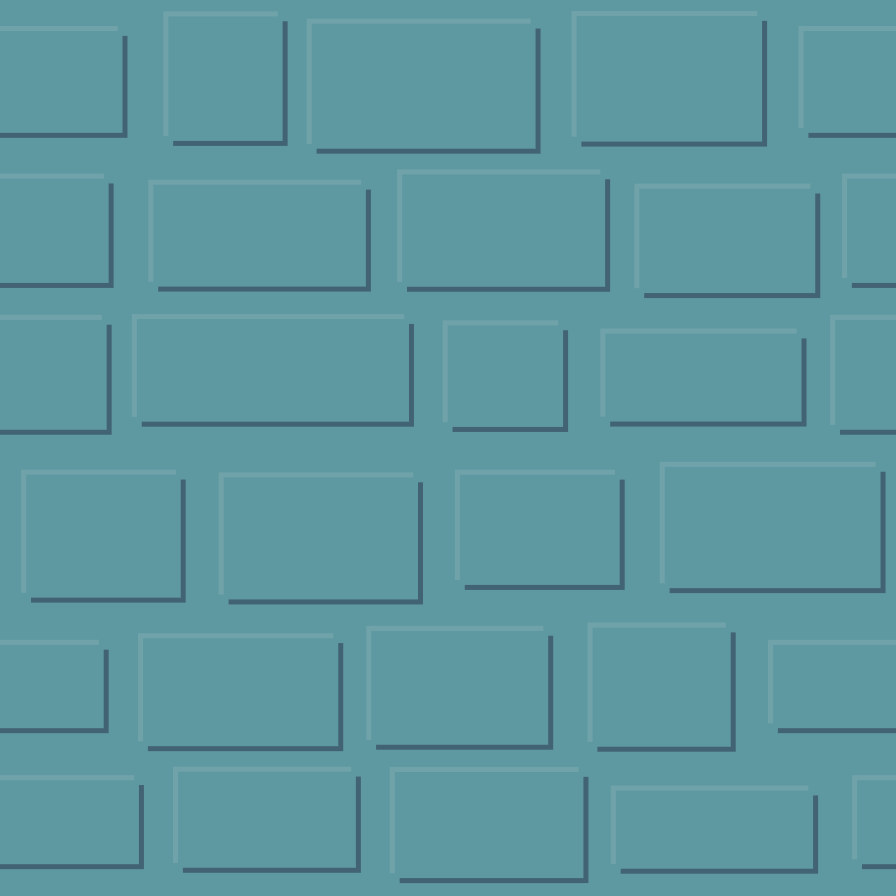
This pattern is drawn by a WebGL 1 fragment shader. Its source:

```glsl
precision highp float;

uniform vec2 u_resolution;

float hash(vec2 p) {
  return fract(sin(dot(p, vec2(127.1, 311.7))) * 4375.85);
}

// Joint between two rows; the canvas border itself stays straight
float rowJoint(float i) {
  float inside = step(0.5, mod(i, 6.0));
  return i + inside * 0.28 * (hash(vec2(mod(i, 6.0), 7.3)) - 0.5);
}

// Joint between two bricks of a row, repeating every four bricks
float brickJoint(float i, float row) {
  return i + 0.46 * (hash(vec2(mod(i, 4.0) + 11.0, row)) - 0.5);
}

// Antialiased coverage of an axis-aligned box
float box(vec2 p, vec2 low, vec2 high, float pixel) {
  vec2 cover = clamp((p - low) / pixel + 0.5, 0.0, 1.0)
             * clamp((high - p) / pixel + 0.5, 0.0, 1.0);
  return cover.x * cover.y;
}

void main() {
  float pixel = 1.0 / u_resolution.y;
  vec2 p = gl_FragCoord.xy * pixel;

  // Row and brick that hold this point
  float row = floor(p.y * 6.0 + 0.5);
  row -= step(p.y * 6.0, rowJoint(row));
  float shift = hash(vec2(row, 23.7));
  float x = p.x * 4.0 + shift;
  float column = floor(x + 0.5);
  column -= step(x, brickJoint(column, row));

  // Brick corners, each side drawn in by its own amount
  vec2 id = vec2(mod(column, 4.0), row);
  vec2 low = vec2((brickJoint(column, row) - shift) / 4.0, rowJoint(row) / 6.0);
  vec2 high = vec2((brickJoint(column + 1.0, row) - shift) / 4.0, rowJoint(row + 1.0) / 6.0);
  low += 0.007 + vec2(0.018, 0.024) * vec2(hash(id + 31.1), hash(id + 47.9));
  high -= 0.007 + vec2(0.018, 0.024) * vec2(hash(id + 59.3), hash(id + 73.7));

  // Bevel: light on the left and top, shade on the right and bottom
  float line = 0.0056;
  float gap = 0.011;
  float light = max(
    box(p, vec2(low.x, low.y + gap), vec2(low.x + line, high.y), pixel),
    box(p, vec2(low.x, high.y - line), vec2(high.x - gap, high.y), pixel));
  float shade = max(
    box(p, vec2(high.x - line, low.y), vec2(high.x, high.y - gap), pixel),
    box(p, vec2(low.x + gap, low.y), vec2(high.x, low.y + line), pixel));

  vec3 color = vec3(0.37, 0.60, 0.63);
  color = mix(color, vec3(0.44, 0.635, 0.665), light);
  color = mix(color, vec3(0.26, 0.39, 0.45), shade);
  gl_FragColor = vec4(color, 1.0);
}
```
